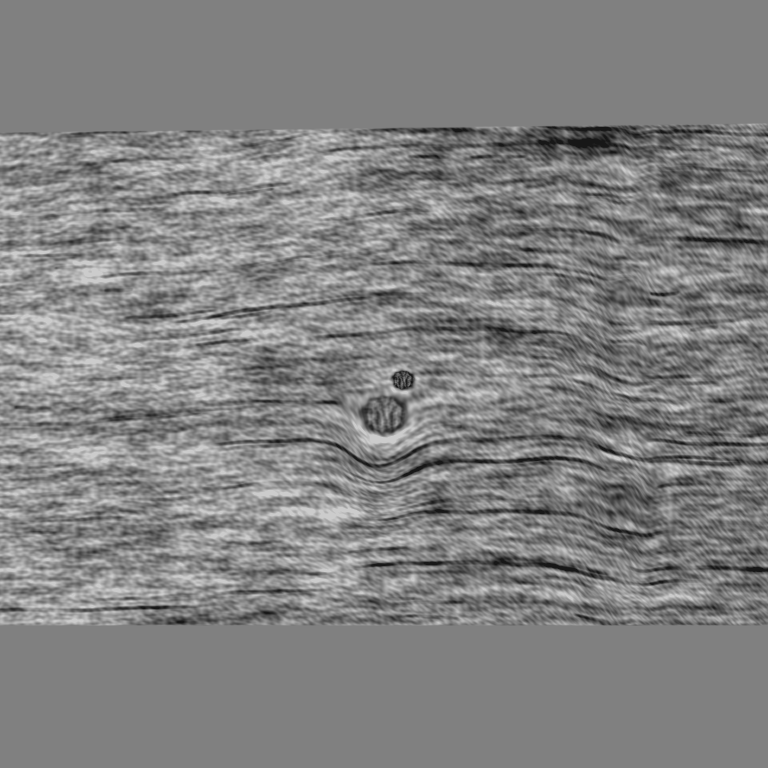
Reproduce this texture procedurally as a WebGL 2 fragment shader.

```glsl
#version 300 es
precision highp float;

uniform vec2 u_resolution;
out vec4 fragColor;

// Layout and tone
const float BACKDROP = 0.502;
const float PLANK_BOTTOM = 0.186;
const float PLANK_TOP = 0.827;
const float TOP_TILT = 0.012;
const float EDGE_SOFTNESS = 0.0015;
const float TONE_LEFT = 0.595;
const float TONE_RIGHT = 0.465;

// Grain: frequency along and across the fibres, then strength
const vec3 BANDS = vec3(4.0, 24.0, 0.14);
const vec3 FIBRES = vec3(13.0, 80.0, 0.20);
const vec3 THREADS = vec3(36.0, 165.0, 0.20);
const vec3 SPECKLE = vec3(120.0, 210.0, 0.16);

// Knots: centre, then radii
const vec4 LARGE_KNOT = vec4(0.501, 0.460, 0.028, 0.024);
const vec4 SMALL_KNOT = vec4(0.525, 0.505, 0.014, 0.012);
const float KNOT_SAG = 0.034;

// Cracks
const int LONG_CRACKS = 26;
const int SHORT_CRACKS = 80;
const float CRACK_DEPTH = 0.36;
const float CRACK_SOFTNESS = 0.0022;

// Patches: centre and radii, with a signed change of tone
const int PATCHES = 7;
const vec4 PATCH_SHAPE[PATCHES] = vec4[](
  vec4(0.74, 0.816, 0.085, 0.014), vec4(0.77, 0.822, 0.035, 0.012),
  vec4(0.55, 0.830, 0.070, 0.004), vec4(0.26, 0.194, 0.050, 0.009),
  vec4(0.83, 0.580, 0.020, 0.022), vec4(0.50, 0.427, 0.050, 0.010),
  vec4(0.46, 0.332, 0.060, 0.009));
const float PATCH_TONE[PATCHES] = float[](-0.28, -0.18, -0.32, -0.24, 0.13, 0.16, 0.20);

float square(float x) { return x * x; }

float hash(vec2 cell) {
  vec3 q = fract(cell.xyx * vec3(0.1031, 0.1030, 0.0973));
  q += dot(q, q.yzx + 33.33);
  return fract((q.x + q.y) * q.z);
}

float corner(vec2 cell, vec2 offset) {
  float angle = 6.2832 * hash(cell);
  return dot(vec2(cos(angle), sin(angle)), offset);
}

float gradientNoise(vec2 p) {
  vec2 c = floor(p), f = p - c;
  vec2 u = f * f * f * (f * (f * 6.0 - 15.0) + 10.0);
  float low = mix(corner(c, f), corner(c + vec2(1, 0), f - vec2(1, 0)), u.x);
  float high = mix(corner(c + vec2(0, 1), f - vec2(0, 1)), corner(c + 1.0, f - 1.0), u.x);
  return 1.4 * mix(low, high, u.y);
}

// Vertical offset of the fibres: slow rise, dip at the right, sag under the knot
float grainFlow(vec2 p) {
  float rise = 0.045 * smoothstep(0.0, 0.6, p.x) * mix(0.3, 1.0, smoothstep(0.2, 0.75, p.y));
  float dip = 0.026 * smoothstep(0.7, 0.85, p.x) * (1.0 - 0.6 * smoothstep(0.6, 0.8, p.y));
  float sag = KNOT_SAG * exp(-square((p.x - LARGE_KNOT.x + 0.006) / 0.045))
    * smoothstep(0.28, 0.42, p.y) * (1.0 - smoothstep(0.44, 0.50, p.y));
  float kink = 0.009 * exp(-square((p.x - 0.82) / 0.05)) * gradientNoise(p * vec2(22, 15));
  return rise - dip - sag + kink + 0.007 * gradientNoise(p * vec2(5, 6));
}

float grainLayer(vec2 g, vec3 layer) {
  return layer.z * gradientNoise(g * layer.xy + layer.xy);
}

// Tapered dark line along the grain
float crack(vec2 g, vec2 centre, float halfLength, float width) {
  float taper = 1.0 - square((g.x - centre.x) / halfLength);
  float across = abs(g.y - centre.y);
  if (taper <= 0.0 || across > 0.015) return 0.0;
  float wobble = 0.003 * gradientNoise(vec2(g.x * 14.0, centre.y * 300.0));
  float broken = 0.75 + 0.5 * gradientNoise(vec2(g.x * 24.0, centre.y * 500.0));
  float w = width * sqrt(taper);
  float line = 1.0 - smoothstep(0.3 * w, w + CRACK_SOFTNESS, abs(g.y - centre.y - wobble));
  return line * broken * smoothstep(0.0, 0.35, taper);
}

float crackSet(vec2 g, int count, float shortest, float longest, float width, float seed) {
  float deepest = 0.0;
  for (int i = 0; i < count; i++) {
    vec2 id = vec2(float(i) + 0.5, seed);
    float height = mix(PLANK_BOTTOM - 0.02, PLANK_TOP, (float(i) + hash(id)) / float(count));
    float halfLength = mix(shortest, longest, square(hash(id + 17.0)));
    float strength = mix(0.5, 1.0, hash(id + 53.0));
    deepest = max(deepest, strength * crack(g, vec2(hash(id + 31.0), height), halfLength, width));
  }
  return deepest;
}

// Rough core with a dark rim and a pale collar
float addKnot(float tone, vec2 p, vec4 knot, float coreTone) {
  vec2 q = (p - knot.xy) / knot.zw;
  float r = length(q) + 0.13 * gradientNoise(q * 2.0 + 7.0);
  float core = coreTone + 0.25 * gradientNoise(q * vec2(4.5, 2.2)) + 0.10 * gradientNoise(q * 6.0);
  tone += 0.10 * exp(-square((r - 1.35) / 0.2));
  tone = mix(core, tone, smoothstep(0.8, 1.1, r));
  return tone - 0.22 * exp(-square((r - 0.97) / 0.14));
}

void main() {
  vec2 p = gl_FragCoord.xy / u_resolution;
  vec2 g = vec2(p.x, p.y - grainFlow(p));

  // Weathered fibres
  float tone = mix(TONE_LEFT, TONE_RIGHT, smoothstep(0.0, 1.0, p.x));
  tone += grainLayer(g, BANDS) + grainLayer(g, FIBRES) + grainLayer(g, THREADS);
  tone += grainLayer(g + vec2(0.0, 0.4 * p.x * p.x), SPECKLE);

  // Stains and pale patches
  for (int i = 0; i < PATCHES; i++) {
    vec2 q = (p - PATCH_SHAPE[i].xy) / PATCH_SHAPE[i].zw;
    float ragged = 1.0 + 0.6 * gradientNoise(g * vec2(40, 110));
    tone += PATCH_TONE[i] * ragged * exp(-dot(q, q));
  }

  // Cracks, with one long split passing under the knot
  float depth = crackSet(g, LONG_CRACKS, 0.08, 0.32, 0.0022, 3.0);
  depth = max(depth, 0.7 * crackSet(g, SHORT_CRACKS, 0.02, 0.08, 0.0016, 9.0));
  depth = max(depth, 1.1 * crack(g, vec2(0.62, 0.405), 0.37, 0.0026));
  tone -= CRACK_DEPTH * depth;

  tone = addKnot(tone, p, LARGE_KNOT, 0.42);
  tone = addKnot(tone, p, SMALL_KNOT, 0.30);

  // Plank against the plain backdrop
  float top = PLANK_TOP + TOP_TILT * p.x;
  float inside = smoothstep(-EDGE_SOFTNESS, EDGE_SOFTNESS, min(p.y - PLANK_BOTTOM, top - p.y));
  fragColor = vec4(vec3(mix(BACKDROP, clamp(tone, 0.09, 0.80), inside)), 1.0);
}
```
